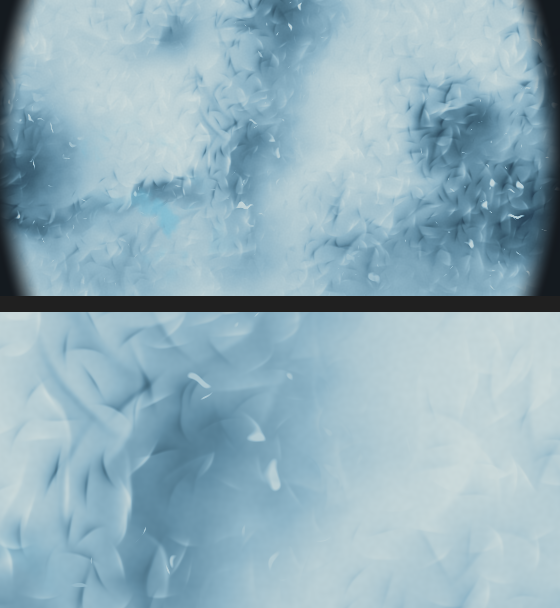
Top: the whole. Bottom: its middle third, enlarged.
A WebGL 2 fragment shader for this texture:

```glsl
#version 300 es
precision highp float;

uniform vec2 u_resolution;
out vec4 fragColor;

const vec3 PALE  = vec3(0.79, 0.85, 0.855);
const vec3 SKY   = vec3(0.56, 0.71, 0.78);
const vec3 STEEL = vec3(0.39, 0.56, 0.65);
const vec3 SLATE = vec3(0.27, 0.42, 0.50);
const vec3 DEEP  = vec3(0.17, 0.28, 0.36);
const vec3 CYAN  = vec3(0.45, 0.74, 0.84);
const vec3 RIM   = vec3(0.08, 0.10, 0.12);

const float BASE_DYE   = 0.06;
const float WARP       = 0.12;
const float CRUMPLE    = 0.07;
const float CLOUDINESS = 0.26;
const float FOLD_DRY   = 0.07;
const float FOLD_WET   = 0.21;
const float FOLD_ANGLE = 0.9;
const float FOLD_SPREAD = 1.3;
const float CREASE_LINE = 0.35;
const vec2  RIM_RANGE  = vec2(0.85, 1.06);

// Dye pools: centre and radii in canvas heights, with their strengths
const int POOLS = 8;
const vec4 POOL[POOLS] = vec4[](
    vec4(0.04, 0.42, 0.19, 0.25), vec4(1.55, 0.59, 0.11, 0.14),
    vec4(1.76, 0.27, 0.27, 0.25), vec4(1.28, 0.10, 0.28, 0.17),
    vec4(0.42, 0.10, 0.25, 0.15), vec4(1.87, 0.80, 0.12, 0.24),
    vec4(0.57, 0.87, 0.13, 0.10), vec4(1.04, 0.95, 0.11, 0.12));
const float POOL_STRENGTH[POOLS] = float[](0.78, 0.62, 0.82, 0.32, 0.30, 0.68, 0.34, 0.32);

vec2 hash2(vec2 p) {
    vec3 h = fract(p.xyx * vec3(0.1031, 0.1030, 0.0973));
    h += dot(h, h.yzx + 33.33);
    return fract((h.xx + h.yz) * h.zy);
}

vec2 turn(vec2 p, float angle) {
    float c = cos(angle), s = sin(angle);
    return vec2(c * p.x + s * p.y, c * p.y - s * p.x);
}

float slope(vec2 cell, vec2 offset) {
    float angle = 6.2832 * hash2(cell + 50.0).x;
    return dot(vec2(cos(angle), sin(angle)), offset);
}

float gradientNoise(vec2 p) {
    vec2 i = floor(p), f = p - i, o = vec2(1.0, 0.0);
    vec2 u = f * f * f * (f * (f * 6.0 - 15.0) + 10.0);
    return mix(mix(slope(i, f), slope(i + o, f - o), u.x),
               mix(slope(i + o.yx, f - o.yx), slope(i + 1.0, f - 1.0), u.x), u.y);
}

float fbm(vec2 p) {
    float sum = 0.0, amp = 0.6;
    for (int i = 0; i < 4; i++) {
        sum += amp * gradientNoise(p);
        p = turn(p, 0.6) * 2.03 + 17.3;
        amp *= 0.5;
    }
    return sum;
}

float band(vec2 p, vec2 a, vec2 b, float width) {
    vec2 d = b - a;
    float t = clamp(dot(p - a, d) / dot(d, d), 0.0, 1.0);
    float r = length(p - a - d * t) / width;
    return exp(-r * r);
}

// Bent creases: sharp on one side, fading on the other, some with a thin line
float folds(vec2 p, float soft) {
    vec2 cell = floor(p);
    float sum = 0.0;
    for (int k = 0; k < 9; k++) {
        vec2 id = cell + vec2(k % 3, k / 3) - 1.0;
        vec2 h = hash2(id + 91.0);
        vec2 offset = p - id - hash2(id + 7.0);
        vec2 d = turn(offset, FOLD_ANGLE + FOLD_SPREAD * (2.0 * h.x - 1.0));
        float across = d.y + (h.y - 0.5) * d.x * d.x * 1.2;
        float shade = smoothstep(-soft, soft, across) * exp(-4.5 * max(across, 0.0));
        float line = across / soft;
        shade += CREASE_LINE * exp(-line * line) * step(0.4, h.x);
        float reach = exp(-6.0 * d.x * d.x) * (1.0 - smoothstep(0.45, 1.0, length(offset)));
        sum += (h.y < 0.5 ? -1.0 : 1.0) * shade * reach;
    }
    return sum;
}

// Small undyed chips, round to elongated
float flecks(vec2 p, float soft) {
    vec2 cell = floor(p);
    float cover = 0.0;
    for (int k = 0; k < 9; k++) {
        vec2 id = cell + vec2(k % 3, k / 3) - 1.0;
        vec2 h = hash2(id + 213.0);
        vec2 d = turn(p - id - hash2(id + 31.0), 3.1416 * h.x);
        float size = mix(0.05, 0.17, h.x * h.x);
        float edge = length(d * vec2(0.75, 1.0 + 2.5 * fract(h.x * 7.0))) - size;
        cover = max(cover, step(0.7, h.y) * (1.0 - smoothstep(-soft, soft, edge)));
    }
    return cover;
}

vec3 dyeColor(float d) {
    vec3 c = mix(PALE, SKY, clamp(d / 0.3, 0.0, 1.0));
    c = mix(c, STEEL, clamp((d - 0.3) / 0.25, 0.0, 1.0));
    c = mix(c, SLATE, clamp((d - 0.55) / 0.23, 0.0, 1.0));
    return mix(c, DEEP, clamp((d - 0.78) / 0.22, 0.0, 1.0));
}

void main() {
    vec2 p = gl_FragCoord.xy / u_resolution.y;
    float pixel = 1.0 / u_resolution.y;
    vec2 drift = vec2(fbm(p * 3.5), fbm(p * 3.5 + 40.0));

    // Crumpled folds over four sizes
    vec2 w = p + 0.035 * drift;
    float crumple = 0.0, scale = 3.6;
    for (int i = 0; i < 4; i++) {
        crumple += (i == 0 ? 0.6 : 0.75) * folds(w * scale + 3.7 * float(i), 0.035 + 0.7 * scale * pixel);
        scale *= 1.9;
    }
    vec2 q = p + WARP * drift + CRUMPLE * crumple * vec2(0.8, -0.6);

    // Broad pools and running bands of dye
    float dye = BASE_DYE;
    for (int i = 0; i < POOLS; i++) {
        vec2 d = (q - POOL[i].xy) / POOL[i].zw;
        dye += POOL_STRENGTH[i] * exp(-dot(d, d));
    }
    dye += 0.34 * band(q, vec2(0.96, 1.0), vec2(0.84, 0.40), 0.12);
    dye += 0.17 * band(q, vec2(0.86, 0.45), vec2(0.80, 0.12), 0.12);
    dye += 0.36 * band(q, vec2(0.10, 0.22), vec2(0.64, 0.37), 0.05);
    dye *= 1.0 + 0.6 * fbm(p * 5.0 + 11.0);
    float wet = smoothstep(0.12, 0.5, dye);

    // Clouding and fold shading
    dye += CLOUDINESS * fbm(q * 2.6 + 5.0) * (0.5 + 0.5 * wet);
    dye += crumple * mix(FOLD_DRY, FOLD_WET, wet);

    // Undyed chips showing through the wet areas
    vec2 ragged = p + 0.018 * vec2(gradientNoise(p * 35.0), gradientNoise(p * 35.0 + 9.0));
    float chips = max(flecks(ragged * 9.0, 0.02 + 6.0 * pixel),
                      0.8 * flecks(ragged * 21.0 + 4.0, 0.03 + 14.0 * pixel));
    dye = mix(dye, 0.0, 0.9 * chips * wet);

    // Colour with a few brighter cyan stains
    vec3 color = dyeColor(clamp(dye, 0.0, 1.0));
    float stain = band(q, vec2(0.46, 0.42), vec2(0.58, 0.23), 0.13);
    color = mix(color, CYAN, 0.6 * stain * smoothstep(0.0, 0.3, fbm(p * 8.0 + 23.0)));
    color += 0.012 * gradientNoise(p * 130.0);

    // Dark lens rim, curved inward at the corners
    vec2 e = 2.0 * gl_FragCoord.xy / u_resolution - 1.0 + vec2(0.01, 0.0);
    float rim = smoothstep(RIM_RANGE.x, RIM_RANGE.y, e.x * e.x + 0.16 * e.y * e.y);
    fragColor = vec4(mix(color, RIM, rim), 1.0);
}
```
